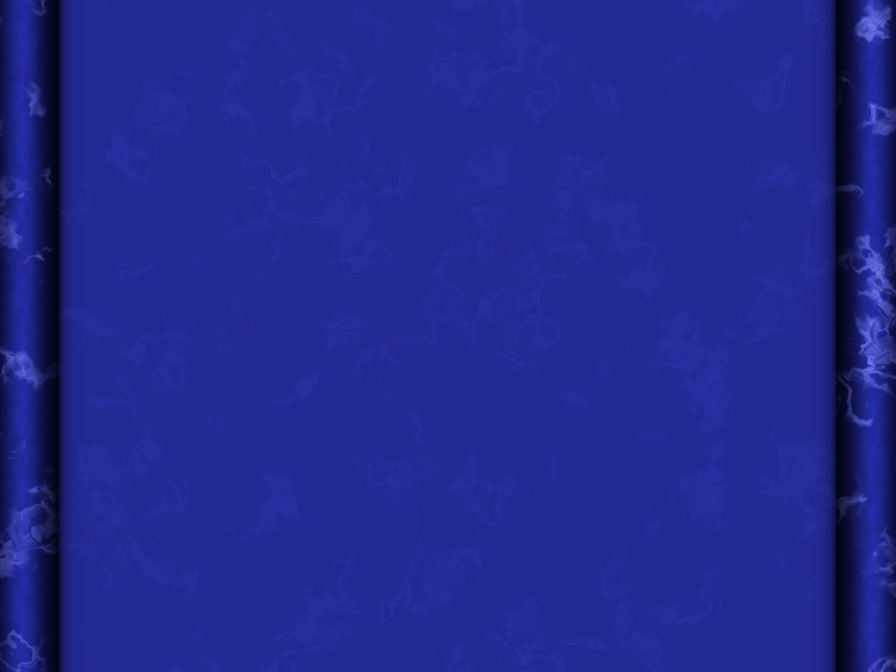
This background is drawn by a Shadertoy shader. Its source:

```glsl
// A flat blue panel between two dark, rounded marble columns.
// Columns are soft light profiles across x; the wispy veins are
// domain-warped ridged noise, bright on columns and faint on the panel.

#define LEFT_EDGE 0.0655
#define RIGHT_EDGE 0.9335
#define LEFT_CREST 0.0250
#define RIGHT_CREST 0.9740
#define CREST_WIDTH 0.0215
#define SHADOW_WIDTH 0.0065
#define WISP_SCALE 22.0
#define PANEL_WISP 0.06
#define COLUMN_WISP 0.95

const vec3 PANEL_BLUE = vec3(0.130, 0.160, 0.580);
const vec3 CREST_BLUE = vec3(0.135, 0.165, 0.630);
const vec3 DEEP_BLUE  = vec3(0.012, 0.016, 0.100);
const vec3 WISP_BLUE  = vec3(0.460, 0.490, 0.950);

float hash(vec2 cell) {
    vec3 q = fract(vec3(cell.xyx) * 0.1031);
    q += dot(q, q.yzx + 33.33);
    return fract((q.x + q.y) * q.z);
}

float noise(vec2 p) {
    vec2 cell = floor(p);
    vec2 f = fract(p);
    f = f * f * (3.0 - 2.0 * f);
    float low = mix(hash(cell), hash(cell + vec2(1, 0)), f.x);
    float high = mix(hash(cell + vec2(0, 1)), hash(cell + vec2(1, 1)), f.x);
    return mix(low, high, f.y);
}

float fbm(vec2 p) {
    float sum = 0.0;
    float weight = 0.5;
    for (int i = 0; i < 4; i++) {
        sum += weight * noise(p);
        p = mat2(1.6, 1.2, -1.2, 1.6) * p + 7.3;
        weight *= 0.5;
    }
    return sum / 0.9375;
}

// Torn, smoky filaments gathered into scattered patches
float wisps(vec2 p) {
    vec2 warp = vec2(fbm(p + 3.1), fbm(p + 41.7)) - 0.5;
    vec2 q = p + 2.2 * warp;
    float ridge = 1.0 - abs(2.0 * fbm(q * 1.3) - 1.0);
    float filament = smoothstep(0.66, 0.98, ridge);
    float patches = smoothstep(0.52, 0.80, noise(p * 0.9 + 2.0 * warp + 19.0));
    float streaks = 0.55 + 0.45 * noise(q * vec2(5.0, 9.0));
    return filament * patches * streaks;
}

void mainImage(out vec4 fragColor, in vec2 fragCoord) {
    vec2 uv = fragCoord / iResolution.xy;
    vec2 p = fragCoord / iResolution.y;
    float wisp = wisps(p * WISP_SCALE);

    // Panel with shadows along its inner edges
    float inset = min(uv.x - LEFT_EDGE, RIGHT_EDGE - uv.x);
    float shade = 1.0 - 0.72 * exp(-max(inset, 0.0) / SHADOW_WIDTH);
    vec3 panel = PANEL_BLUE * shade + WISP_BLUE * wisp * PANEL_WISP;

    // Columns: a soft crest falling to near black at the panel
    float crestX = uv.x < 0.5 ? LEFT_CREST : RIGHT_CREST;
    float offset = (uv.x - crestX) / CREST_WIDTH;
    float crest = exp(-offset * offset);
    float grain = fbm(p * vec2(150.0, 75.0)) - 0.5;
    vec3 column = mix(DEEP_BLUE, CREST_BLUE, crest * (1.0 + 0.3 * grain));
    float veil = wisp * COLUMN_WISP * (0.25 + 0.75 * crest);
    column = mix(column, WISP_BLUE, veil);
    column *= 1.0 - 0.6 * exp(min(inset, 0.0) / 0.004);

    // Join the parts across a smooth seam
    float seam = 0.75 / iResolution.x;
    float onPanel = smoothstep(-seam, seam, inset);
    fragColor = vec4(mix(column, panel, onPanel), 1.0);
}
```
